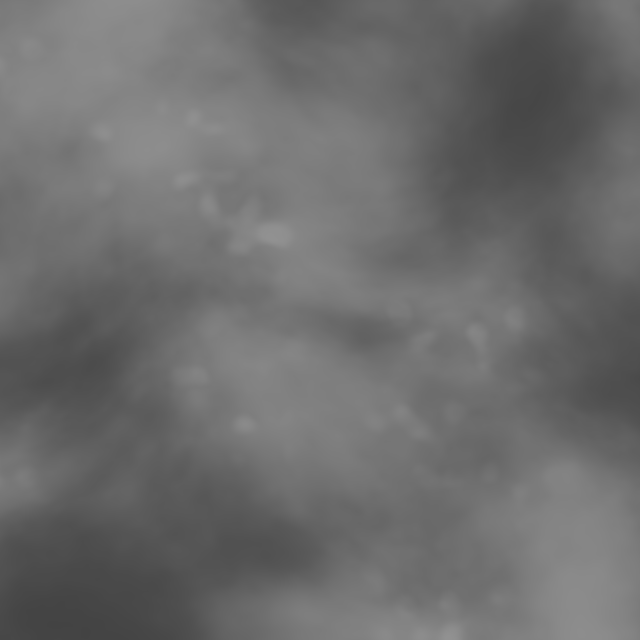
This texture is drawn by a WebGL 1 fragment shader. Its source:

```glsl
precision highp float;
// Soft grey smoke: a broad diagonal bank of light under drifting cloud.
// Clouds are octaves of cellular noise (one soft random puff per cell), bent by
// a slow warp; small bright knots gather inside the lighter part of the bank.

uniform vec2 u_resolution;

const float MEAN_GREY      = 0.412;
const float TONE_REACH     = 0.19;             // soft limit around the mean
const vec2  BANK_NORMAL    = vec2(0.83, 0.55); // across the light bank
const float BANK_CENTRE    = 0.64;
const float BANK_CONTRAST  = 0.08;
const float SKY_SLOPE      = 0.125;            // brighter towards the top
const float CLOUD_SCALE    = 4.0;              // puffs across the canvas
const float CLOUD_CONTRAST = 0.155;
const float OCTAVE_GAIN    = 0.43;
const float WARP_SCALE     = 3.0;
const float WARP_AMOUNT    = 0.05;
const float KNOT_SCALE     = 25.0;
const float KNOT_CONTRAST  = 0.08;
const float TAU            = 6.28318;

// Three random values in 0..1 for a cell.
vec3 hash3(vec2 cell) {
  vec3 h = fract(cell.xyx * vec3(0.1031, 0.1030, 0.0973));
  h += dot(h, h.yxz + 33.33);
  return fract((h.xxy + h.yzz) * h.zyx);
}

// Cellular noise: sum of smooth light and dark puffs, about -1..1.
float puffs(vec2 p) {
  vec2 home = floor(p);
  float sum = 0.0;
  for (int y = -1; y <= 1; y++) {
    for (int x = -1; x <= 1; x++) {
      vec2 cell = home + vec2(float(x), float(y));
      vec3 rnd = hash3(cell);
      vec2 offset = p - cell - rnd.xy;
      float falloff = max(0.0, 1.0 - dot(offset, offset));
      sum += (2.0 * rnd.z - 1.0) * falloff * falloff * falloff;
    }
  }
  return sum;
}

// Octaves of puffs, each turned to hide the cell grid.
float clouds(vec2 p) {
  mat2 turn = mat2(0.8, 0.6, -0.6, 0.8);
  float sum = 0.0;
  float amplitude = 1.0;
  for (int i = 0; i < 5; i++) {
    sum += amplitude * puffs(p);
    p = turn * p * 2.03 + vec2(13.7, 7.3);
    amplitude *= OCTAVE_GAIN;
  }
  return sum;
}

void main() {
  vec2 uv = gl_FragCoord.xy / u_resolution;

  // Slow warp that bends the banks and sharpens some of their edges.
  vec2 warp = vec2(puffs(uv * WARP_SCALE + 41.3), puffs(uv * WARP_SCALE + 87.6));
  vec2 p = uv + WARP_AMOUNT * warp;

  // Broad light: a diagonal bank plus a vertical slope.
  float bank = cos(TAU * (dot(p, BANK_NORMAL) - BANK_CENTRE));
  float tone = BANK_CONTRAST * bank + SKY_SLOPE * (p.y - 0.5);

  // Drifting cloud, slightly stretched sideways.
  tone += CLOUD_CONTRAST * clouds(p * vec2(0.88, 1.1) * CLOUD_SCALE + 5.2);

  // Ease the darkest and lightest tones into their limits.
  float grey = MEAN_GREY + tone * inversesqrt(1.0 + tone * tone / (TONE_REACH * TONE_REACH));

  // Small bright knots in patches of the bank.
  float patches = smoothstep(-0.1, 0.5, puffs(uv * 3.5 + 23.9));
  float knotMask = patches * smoothstep(0.38, 0.5, grey);
  float knots = smoothstep(0.1, 1.0, puffs(uv * KNOT_SCALE + 61.4));
  grey += KNOT_CONTRAST * knots * knotMask;

  gl_FragColor = vec4(vec3(grey), 1.0);
}
```
